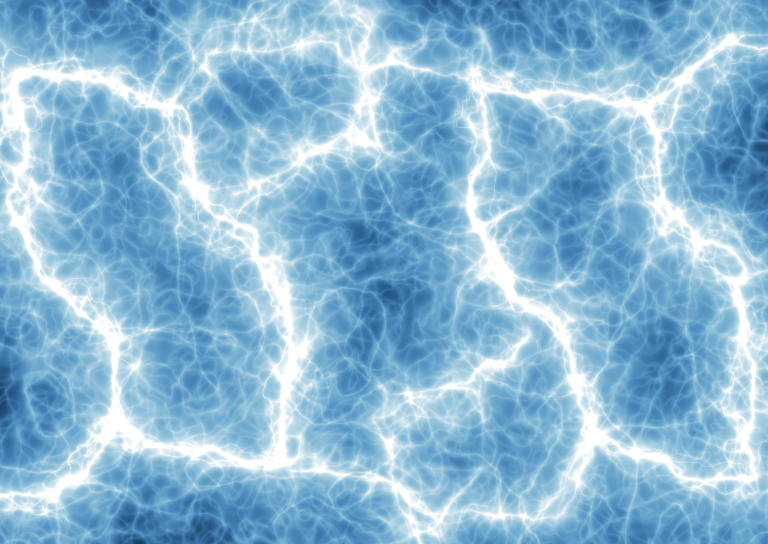
Give the GLSL for this texture, as a Shadertoy shader.

```glsl
// Branching white-blue lightning over a dense web of fine electric filaments.
#define JAG_SIZE 0.052
#define JAG_FREQ 9.0
#define HALO_REACH 0.115
#define HALO_GAIN 0.43
#define CORE_WIDTH 0.0055
#define WEB_FREQ 7.5
#define WEB_GAIN 0.31
#define WEB_WIDTH 0.0024
#define DARKEST 0.10

// Main loop of the discharge, drawn as one stroke around the centre.
const vec2 LOOP[18] = vec2[18](
    vec2(-.72, -.42), vec2(-.62, -.41), vec2(-.487, -.29), vec2(-.349, -.327),
    vec2(-.181, -.358), vec2(-.173, -.118), vec2(-.22, .048), vec2(-.312, .09),
    vec2(-.343, .159), vec2(-.373, .304), vec2(-.57, .36), vec2(-.69, .386),
    vec2(-.664, .297), vec2(-.672, .14), vec2(-.638, .002), vec2(-.539, -.081),
    vec2(-.494, -.155), vec2(-.487, -.29));

// Side arms leaving the loop.
const vec2 ARM[11] = vec2[11](
    vec2(-.373, .304), vec2(-.312, .423), vec2(-.1, .43), vec2(-.03, .375),
    vec2(-.081, .5), vec2(-.03, .375), vec2(.168, .371), vec2(-.03, .375),
    vec2(.007, .251), vec2(-.155, .214), vec2(-.251, .131));

float hash(vec2 p) {
    vec3 q = fract(p.xyx * vec3(.1031, .1030, .0973));
    q += dot(q, q.yzx + 33.33);
    return fract((q.x + q.y) * q.z);
}

// Bilinear noise: its creases give the bolts their sharp bends.
float creaseNoise(vec2 p) {
    vec2 i = floor(p), f = p - i;
    return mix(mix(hash(i), hash(i + vec2(1, 0)), f.x),
               mix(hash(i + vec2(0, 1)), hash(i + vec2(1, 1)), f.x), f.y);
}

mat2 rotation(float a) {
    return mat2(cos(a), sin(a), -sin(a), cos(a));
}

// Fractal zigzag offset, different for each seed.
vec2 jag(vec2 p, float seed) {
    vec2 offset = vec2(0);
    float size = JAG_SIZE;
    p = p * JAG_FREQ + 50.0 + seed * 17.3;
    for (int i = 0; i < 4; i++) {
        offset += size * (vec2(creaseNoise(p), creaseNoise(p + 91.7)) - .5);
        p = rotation(.9) * p * 2.1 + 13.1;
        size *= .52;
    }
    return offset;
}

float segmentDistance(vec2 p, vec2 a, vec2 b) {
    vec2 ap = p - a, ab = b - a;
    return length(ap - ab * clamp(dot(ap, ab) / dot(ab, ab), 0., 1.));
}

float boltDistance(vec2 p) {
    float d = 9.0;
    for (int i = 0; i < 17; i++) d = min(d, segmentDistance(p, LOOP[i], LOOP[i + 1]));
    for (int i = 0; i < 10; i++) d = min(d, segmentDistance(p, ARM[i], ARM[i + 1]) + .003);
    return d;
}

// Thin level lines of noise, layered from large forks to fine hairs.
float filamentWeb(vec2 p) {
    float web = 0.0, freq = WEB_FREQ, gain = WEB_GAIN;
    for (int i = 0; i < 7; i++) {
        float seed = float(i) + 4.0;
        vec2 q = rotation(seed * 1.3) * (p + .75 * jag(p, seed));
        float level = abs(creaseNoise(q * freq + seed * 31.7 + 200.0) - .5);
        web += gain * exp(-level / (WEB_WIDTH * freq));
        freq *= 1.4;
        gain *= .86;
    }
    return web;
}

// Navy through sky blue to white.
vec3 electricColour(float light) {
    float k = 1.0 - clamp(light, DARKEST, 1.0);
    float k4 = k * k * k * k;
    return 1.0 - k * vec3(1.0, .55 + .45 * k4, .33 + .94 * k4 * k4);
}

void mainImage(out vec4 fragColor, in vec2 fragCoord) {
    vec2 p = (fragCoord - .5 * iResolution.xy) / iResolution.y;

    // Main bolt and two wandering companions, each with its half-turn twin.
    float light = 0.0, halo = 0.0;
    for (int i = 0; i < 3; i++) {
        float strand = float(i);
        vec2 q = p + jag(p, strand) * (1.0 + .6 * strand);
        float d = min(boltDistance(q), boltDistance(-q));
        float strength = 1.0 / (1.0 + strand);
        light += strength * (.42 * exp(-d / (CORE_WIDTH * strength)) + .13 * exp(-d / .022));
        halo += exp(-d / HALO_REACH) / 3.0;
    }

    // Soft glow, paler inside the two loops, with cloudy patches.
    vec2 lobe = rotation(-.9) * vec2(abs(p.x) - .42, p.y * sign(p.x));
    float pale = exp(-dot(lobe, lobe) * 22.0);
    float cloud = creaseNoise(rotation(.5) * p * 6.0 + 70.0) - .5;
    light += .02 + HALO_GAIN * halo + .10 * pale + .10 * cloud;

    light += filamentWeb(p) * (.42 + .5 * halo);
    fragColor = vec4(electricColour(light), 1.0);
}
```
